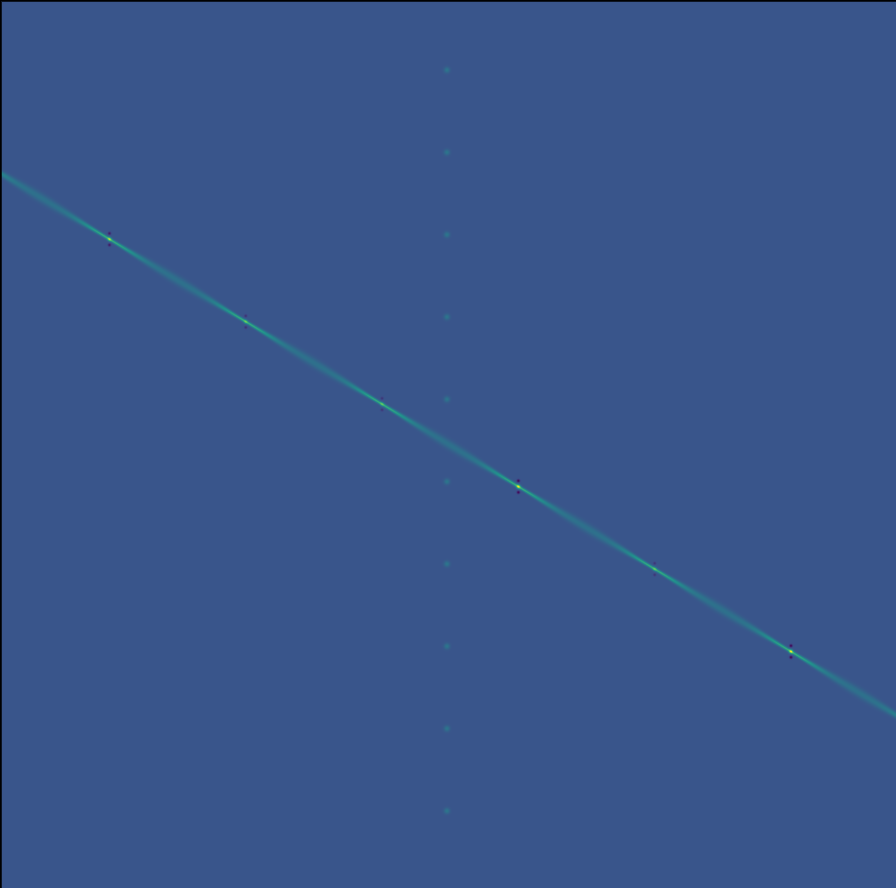
Give the GLSL for this background, as a WebGL 2 fragment shader.

```glsl
#version 300 es
precision highp float;

uniform vec2 u_resolution;
out vec4 fragColor;

// Lengths are fractions of the canvas height, measured from its centre.
const float BASE_LEVEL = 0.26;
const float BORDER_WIDTH = 1.0 / 508.0;

const float BEAM_SLOPE = -0.605;
const float BEAM_NARROW = 0.0017;
const float BEAM_WIDE = 0.0048;
const float BEAM_LEVEL = 0.11;
const float FOCUS_LEVEL = 0.23;
const float FOCUS_LENGTH = 0.031;

const float KNOT_SPACING = 0.1535;
const float KNOT_SHIFT = 0.0025;
const float KNOT_RADIUS = 0.0022;
const float KNOT_LEVEL = 0.42;
const float KNOT_STRENGTH[6] = float[6](0.75, 0.45, 0.4, 1.0, 0.4, 1.0);
const float SPECK_OFFSET = 0.0065;
const float SPECK_RADIUS = 0.0017;
const float SPECK_LEVEL = 0.24;

const float DOT_COUNT = 10.0;
const float DOT_SPACING = 0.0927;
const vec2 DOT_SHIFT = vec2(-0.0012, 0.0040);
const float DOT_RADIUS = 0.0033;
const float DOT_LEVEL = 0.13;

const vec3 PURPLE = vec3(0.267, 0.005, 0.329);
const vec3 BLUE = vec3(0.229, 0.322, 0.546);
const vec3 TEAL = vec3(0.128, 0.567, 0.551);
const vec3 GREEN = vec3(0.369, 0.789, 0.383);
const vec3 YELLOW = vec3(0.993, 0.906, 0.144);

float bell(float distance, float radius) {
    float t = distance / radius;
    return exp(-t * t);
}

// Colour ramp from low to high intensity
vec3 heatColor(float level) {
    float t = clamp(level, 0.0, 1.0) * 4.0;
    vec3 color = mix(PURPLE, BLUE, clamp(t, 0.0, 1.0));
    color = mix(color, TEAL, clamp(t - 1.0, 0.0, 1.0));
    color = mix(color, GREEN, clamp(t - 2.0, 0.0, 1.0));
    return mix(color, YELLOW, clamp(t - 3.0, 0.0, 1.0));
}

// Slanted beam that tightens at evenly spaced knots
float beam(vec2 p) {
    float across = (p.y - BEAM_SLOPE * p.x) * inversesqrt(1.0 + BEAM_SLOPE * BEAM_SLOPE);
    float cell = (p.x - KNOT_SHIFT) / KNOT_SPACING;
    float fromKnot = abs(fract(cell) - 0.5);
    float width = mix(BEAM_NARROW, BEAM_WIDE, smoothstep(0.0, 0.5, fromKnot));
    float level = BEAM_LEVEL + FOCUS_LEVEL * bell(fromKnot * KNOT_SPACING, FOCUS_LENGTH);
    return level * bell(across, width);
}

// Bright knot cores with dark specks above and below
float knots(vec2 p) {
    float index = clamp(floor((p.x - KNOT_SHIFT) / KNOT_SPACING), -3.0, 2.0);
    float x = (index + 0.5) * KNOT_SPACING + KNOT_SHIFT;
    vec2 q = p - vec2(x, BEAM_SLOPE * x);
    float strength = KNOT_STRENGTH[int(index) + 3];
    float core = KNOT_LEVEL * bell(length(q), KNOT_RADIUS);
    float speck = SPECK_LEVEL * bell(length(vec2(q.x, abs(q.y) - SPECK_OFFSET)), SPECK_RADIUS);
    return strength * (core - speck);
}

// Vertical column of faint dots
float dots(vec2 p) {
    vec2 q = p - DOT_SHIFT;
    float halfCount = 0.5 * DOT_COUNT;
    float index = clamp(floor(q.y / DOT_SPACING), -halfCount, halfCount - 1.0);
    q.y -= (index + 0.5) * DOT_SPACING;
    return DOT_LEVEL * bell(length(q), DOT_RADIUS);
}

void main() {
    vec2 p = (gl_FragCoord.xy - 0.5 * u_resolution) / u_resolution.y;
    vec3 color = heatColor(BASE_LEVEL + beam(p) + knots(p) + dots(p));

    // Thin black border along the left and top
    float edge = min(gl_FragCoord.x / u_resolution.y, 0.5 - p.y);
    color *= 1.0 - clamp((BORDER_WIDTH - edge) * u_resolution.y + 0.5, 0.0, 1.0);

    fragColor = vec4(color, 1.0);
}
```
